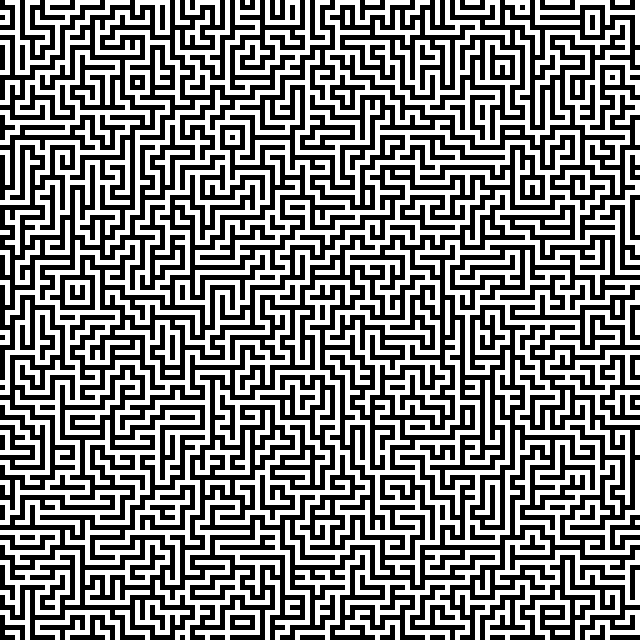
Reproduce this pattern procedurally as a three.js fragment shader.

```glsl
// Dense black and white maze of winding corridors and walls of equal width.
// Posts and rooms sit on a fixed lattice; the gaps between them get random
// headings, which one relaxation sweep turns into bends with few dead ends.

varying vec2 vUv;

const float UNITS = 128.0;      // wall or corridor widths across the canvas
const float EDGE = 0.04;        // half width of the edge ramp, in units
const float BRANCH_COST = 1.0;  // penalty for a dead end or a T junction
const float CROSS_COST = 4.0;   // penalty for a crossing or a lone dot
const float SEED = 217.0;
const vec3 WALL = vec3(0.0);
const vec3 PASSAGE = vec3(1.0);

// Square window of gaps, on the diagonal lattice that the gaps form.
const int SIDE = 11;
const int REACH = 5;
float heading[121];             // 1 runs vertically, 0 horizontally

float hash(vec2 p) {
  vec3 q = fract(vec3(p.xyx + SEED) * vec3(0.1031, 0.1137, 0.0973));
  q += dot(q, q.yzx + 33.33);
  return fract((q.x + q.y) * q.z);
}

// Cost of the four nodes that a gap touches. Each node joins the gap, two
// neighbouring gaps from beside, and the opposite gap from corner.
float nodeCost(float self, vec4 beside, vec4 corner) {
  vec4 along = corner + self;
  vec4 across = beside + beside.yzwx;
  vec4 branch = mod(along + across, 2.0);
  vec4 crossing = step(1.5, abs(along - across));
  return dot(branch * BRANCH_COST + crossing * CROSS_COST, vec4(1.0));
}

// Fills the window at random, then relaxes its four interleaved subsets in
// turn; the centre and its neighbours come out the same from any window.
void relaxWindow(vec2 centre) {
  vec2 origin = centre - float(REACH);
  for (int j = 0; j < SIDE; j++) {
    for (int i = 0; i < SIDE; i++) {
      heading[j * SIDE + i] = step(0.5, hash(origin + vec2(i, j)));
    }
  }
  for (int subset = 0; subset < 4; subset++) {
    for (int j = 1; j < SIDE - 1; j++) {
      for (int i = 1; i < SIDE - 1; i++) {
        vec2 parity = mod(origin + vec2(i, j), 2.0);
        if (abs(parity.x + 2.0 * parity.y - float(subset)) < 0.5) {
          float self = heading[j * SIDE + i];
          vec4 beside = vec4(heading[j * SIDE + i + 1],
                             heading[(j + 1) * SIDE + i],
                             heading[j * SIDE + i - 1],
                             heading[(j - 1) * SIDE + i]);
          vec4 corner = vec4(heading[(j + 1) * SIDE + i + 1],
                             heading[(j + 1) * SIDE + i - 1],
                             heading[(j - 1) * SIDE + i - 1],
                             heading[(j - 1) * SIDE + i + 1]);
          float keep = nodeCost(self, beside, corner);
          float turn = nodeCost(1.0 - self, beside, corner);
          if (turn < keep) heading[j * SIDE + i] = 1.0 - self;
        }
      }
    }
  }
}

// 1 in a passage, 0 in a wall, for one square unit.
float openness(vec2 unit, float gapHeading) {
  vec2 parity = mod(unit, 2.0);
  if (abs(parity.x - parity.y) < 0.5) return parity.x;  // room or post
  return mix(parity.y, parity.x, gapHeading);           // gap between them
}

void main() {
  vec2 p = vUv * UNITS - 0.5;
  vec2 unit = floor(p);

  // Among the four nearest units, one gap lies in each row.
  relaxWindow(floor(vec2(unit.x + unit.y, unit.x - unit.y) * 0.5));
  const int CENTRE = REACH * SIDE + REACH;
  float lowerGap = heading[CENTRE];
  float upperGap = heading[CENTRE - SIDE];
  if (mod(unit.x + unit.y, 2.0) > 0.5) upperGap = heading[CENTRE + 1];

  // Blend the four units across a narrow ramp for smooth edges.
  vec2 blend = smoothstep(0.5 - EDGE, 0.5 + EDGE, p - unit);
  vec2 e = vec2(1.0, 0.0);
  float lower = mix(openness(unit, lowerGap), openness(unit + e, lowerGap), blend.x);
  float upper = mix(openness(unit + e.yx, upperGap), openness(unit + e.xx, upperGap), blend.x);
  gl_FragColor = vec4(mix(WALL, PASSAGE, mix(lower, upper, blend.y)), 1.0);
}
```
